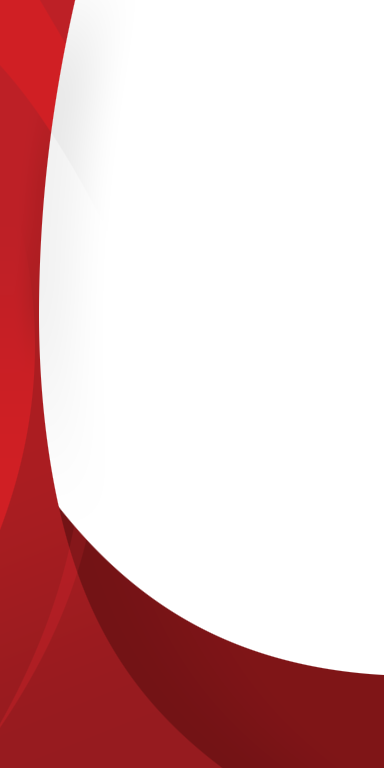
Reproduce this background procedurally as a Shadertoy shader.

```glsl
// White panel framed by curved red ribbons on the left and a dark red swoop below.
// Each boundary is a polynomial curve; layers are blended with smooth coverage,
// and gradients give the ribbons their sheen and the panel its soft shadow.

#define WAIST_Y 1.18
#define WAIST_X 0.1016
#define SHADOW_WIDTH 0.19
#define SHADOW_STRENGTH 0.085
#define BRIGHT_RED vec3(0.815, 0.12, 0.14)
#define MID_RED vec3(0.74, 0.125, 0.15)
#define DEEP_RED vec3(0.67, 0.115, 0.13)
#define LOW_RED vec3(0.59, 0.105, 0.12)
#define DARK_RED vec3(0.49, 0.08, 0.09)

// Antialiased coverage: 1 where the signed value is positive
float cover(float d) {
    return clamp(0.5 + d / max(fwidth(d), 1e-5), 0.0, 1.0);
}

// Right border of the red ribbon, bending outward above and below its waist
float ribbonEdge(float y) {
    float d = WAIST_Y - y;
    float below = max(d, 0.0);
    float bend = d > 0.0 ? 0.195 : 0.14;
    return WAIST_X + bend * d * d + 0.09 * below * below * below * below * below;
}

// Lower border of the white panel
float panelFloor(float x) {
    float e = 1.08 - x;
    return 0.24 + e * e * (0.34 + 0.2 * e * e);
}

// Thin crescent between two arcs
float crescent(vec2 p) {
    float a = p.y - 0.115;
    float b = p.y - 0.105;
    float leftArc = a * (0.56 - 0.36 * a);
    float rightArc = b * (0.68 - 0.45 * b);
    return cover(p.x - leftArc) * cover(rightArc - p.x);
}

// Upper arc that crosses both ribbon and panel shadow
float upperArc(vec2 p) {
    return cover(p.y - (1.83 - 1.1 * p.x - 1.6 * p.x * p.x));
}

vec3 ribbonColor(vec2 p, float edge, float streak) {
    // Lower fold
    vec3 fold = mix(LOW_RED, DEEP_RED, smoothstep(0.0, 0.9, p.y + 0.4 * (0.1 - p.x)));
    fold = mix(fold, MID_RED, 0.6 * streak);

    // Upper sheet, brightest near its lower tip
    vec3 sheet = mix(BRIGHT_RED, MID_RED, smoothstep(0.75, 1.5, p.y));
    float rim = smoothstep(0.07, 0.0, edge - p.x);
    rim *= smoothstep(1.0, 1.25, p.y) * smoothstep(1.9, 1.5, p.y);
    sheet = mix(sheet, DEEP_RED, 0.7 * rim);
    float dy = 1.1 - p.y;
    float sheetMask = cover(0.091 - 0.395 * dy * dy - p.x);
    sheetMask = mix(sheetMask, 1.0, smoothstep(1.12, 1.45, p.y));
    vec3 color = mix(fold, sheet, sheetMask);

    // Bright diagonal band at the top
    float band = upperArc(p) * cover(2.0 - 1.7 * (p.x - 0.104) - p.y);
    color = mix(color, MID_RED, upperArc(p));
    return mix(color, BRIGHT_RED, band);
}

vec3 panelColor(vec2 p, float edge) {
    float above = upperArc(p);
    float fade = 1.0 - smoothstep(0.0, SHADOW_WIDTH, p.x - edge);
    float topShade = smoothstep(2.15, 1.72, p.y);
    float lowShade = 0.6 * smoothstep(0.55, 1.3, p.y);
    return vec3(1.0 - SHADOW_STRENGTH * fade * mix(lowShade, topShade, above));
}

void mainImage(out vec4 fragColor, in vec2 fragCoord) {
    vec2 p = fragCoord / iResolution.xy * vec2(1.0, 2.0);
    float edge = ribbonEdge(p.y);
    float streak = crescent(p);

    // Dark swoop, deepest beside the ribbon
    vec3 swoop = DARK_RED * mix(0.92, 1.02, smoothstep(0.0, 0.4, p.x - edge));
    swoop = mix(swoop, LOW_RED, 0.5 * streak);

    vec3 color = mix(swoop, panelColor(p, edge), cover(p.y - panelFloor(p.x)));
    color = mix(color, ribbonColor(p, edge, streak), cover(edge - p.x));
    fragColor = vec4(color, 1.0);
}
```
